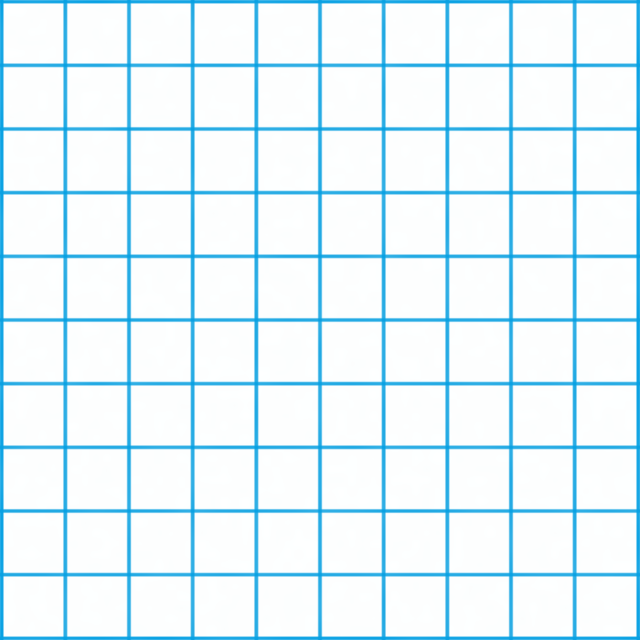
A WebGL 1 fragment shader for this pattern:

```glsl
precision highp float;

uniform vec2 u_resolution;

const float CELLS = 10.0;
const float MARGIN = 0.0026;                          // edge to centre of outer lines
const vec2 HALF_WIDTH = vec2(0.0029, 0.0027);         // vertical, horizontal lines
const float SOFTNESS = 0.0017;
const float INK_VARIATION = 0.08;
const float PAPER_GRAIN = 0.006;
const vec3 PAPER = vec3(0.995, 1.0, 1.0);
const vec3 LINE_INK = vec3(0.12, 0.66, 0.89);
const vec3 DENSE_INK = vec3(0.03, 0.63, 0.89);

float hash(vec2 p) {
  return fract(sin(dot(p, vec2(127.1, 311.7))) * 4375.85);
}

float valueNoise(vec2 p) {
  vec2 cell = floor(p);
  vec2 f = fract(p);
  f = f * f * (3.0 - 2.0 * f);
  float low = mix(hash(cell), hash(cell + vec2(1.0, 0.0)), f.x);
  float high = mix(hash(cell + vec2(0.0, 1.0)), hash(cell + vec2(1.0, 1.0)), f.x);
  return mix(low, high, f.y);
}

void main() {
  vec2 uv = gl_FragCoord.xy / u_resolution;

  // Distance to the nearest line on each axis
  float pitch = (1.0 - 2.0 * MARGIN) / CELLS;
  vec2 grid = (uv - MARGIN) / pitch;
  vec2 lineIndex = floor(grid + 0.5);
  vec2 lineDistance = abs(grid - lineIndex) * pitch;

  // Soft line coverage
  vec2 blur = max(vec2(SOFTNESS), 0.75 / u_resolution);
  vec2 coverage = 1.0 - smoothstep(HALF_WIDTH - blur, HALF_WIDTH + blur, lineDistance);

  // Slight differences in ink from line to line and along each line
  vec2 fade = vec2(valueNoise(vec2(lineIndex.x * 7.0, grid.y * 2.0)),
                   valueNoise(vec2(grid.x * 2.0, lineIndex.y * 7.0 + 41.0)));
  vec2 strength = coverage * (1.0 - INK_VARIATION * fade);
  float ink = 1.0 - (1.0 - strength.x) * (1.0 - strength.y);

  // Denser ink at crossings and on the outer frame
  vec2 outer = step(CELLS * 0.5 - 0.5, abs(lineIndex - CELLS * 0.5)) * coverage;
  float frame = max(outer.x * step(CELLS * 0.5, abs(lineIndex.x - CELLS * 0.5)),
                    outer.y * step(CELLS * 0.5, abs(lineIndex.y - CELLS * 0.5)));
  float density = max(coverage.x * coverage.y, frame);

  vec3 paper = PAPER - PAPER_GRAIN * valueNoise(uv * 60.0);
  vec3 color = mix(paper, mix(LINE_INK, DENSE_INK, density), ink);
  gl_FragColor = vec4(color, 1.0);
}
```
